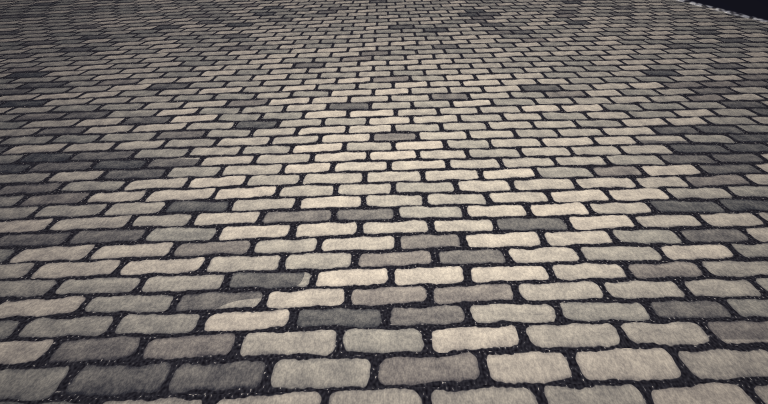
Write a Shadertoy shader that draws this texture.

```glsl
// Worn cobblestone road in perspective, lit along the middle, with dark joints.

float hash(vec2 p) {
    vec3 q = fract(p.xyx * vec3(0.1031, 0.1030, 0.0973));
    q += dot(q, q.yzx + 33.33);
    return fract((q.x + q.y) * q.z);
}

float gradientDot(vec2 cell, vec2 offset) {
    float angle = 6.2832 * hash(cell);
    return dot(vec2(cos(angle), sin(angle)), offset);
}

float gradientNoise(vec2 p) {
    vec2 i = floor(p), f = fract(p);
    vec2 s = f * f * f * (f * (f * 6.0 - 15.0) + 10.0);
    vec2 e = vec2(1.0, 0.0);
    return mix(mix(gradientDot(i, f), gradientDot(i + e, f - e), s.x),
               mix(gradientDot(i + e.yx, f - e.yx), gradientDot(i + 1.0, f - 1.0), s.x), s.y);
}

float blob(vec2 p, vec2 centre, vec2 radius) {
    vec2 d = (p - centre) / radius;
    return exp(-dot(d, d));
}

float roundedBox(vec2 p, vec2 halfSize, float radius) {
    vec2 d = abs(p) - halfSize + radius;
    return length(max(d, 0.0)) + min(max(d.x, d.y), 0.0) - radius;
}

// Joints of the running bond are shifted a little, stone by stone.
float jointAt(float i, float row) {
    return i + 0.14 * (hash(vec2(i + 90.0, row)) - 0.5);
}

// Likelihood of a dark stone: a low base and several patches.
float darkChanceAt(vec2 p) {
    return 0.09 + 1.0 * blob(p, vec2(0.02, 0.73), vec2(0.25, 0.032))
        + 0.8 * blob(p, vec2(-0.10, 0.79), vec2(0.10, 0.03))
        + 0.8 * blob(p, vec2(0.04, 0.66), vec2(0.10, 0.04))
        + 0.9 * blob(p, vec2(-0.54, 0.84), vec2(0.18, 0.06))
        + 0.9 * blob(p, vec2(-0.78, 0.92), vec2(0.25, 0.06))
        + 1.0 * blob(p, vec2(0.03, 0.92), vec2(0.24, 0.035))
        + 0.7 * blob(p, vec2(0.86, 0.82), vec2(0.10, 0.04))
        + 0.7 * blob(p, vec2(0.80, 0.97), vec2(0.14, 0.04))
        + 0.45 * blob(p, vec2(-0.28, 0.56), vec2(0.20, 0.06))
        + 0.45 * blob(p, vec2(0.85, 0.40), vec2(0.20, 0.16))
        + 0.45 * blob(p, vec2(-0.85, 0.46), vec2(0.28, 0.16));
}

// p.x runs from the centre, p.y downwards from the top, in canvas heights.
vec3 road(vec2 p, float pixel) {
    // Perspective rows with a slight tilt, a crown and a dip in front
    float y = p.y + 0.028 * p.x - 0.006 * p.x * p.x;
    y -= 0.25 * max(y - 0.845, 0.0);
    y += 0.0025 * gradientNoise(p * vec2(5.0, 9.0)) * (0.4 + y);
    float depth = 28.26 / (y + 0.4455);
    float row = floor(depth + 0.5);
    float rowHeight = (y + 0.4455) * (y + 0.4455) / 28.26;
    float stoneWidth = 0.229 * (p.y + 0.1856);

    // Stones along the row
    float phase = 0.06 + 0.03 * (min(row, 28.0) - 24.0) + 0.5 * (1.0 - mod(row, 2.0));
    float u = p.x / stoneWidth - phase - 0.08 * (hash(vec2(row, 7.0)) - 0.5);
    float i = floor(u);
    if (u < jointAt(i, row)) i -= 1.0;
    else if (u >= jointAt(i + 1.0, row)) i += 1.0;
    float left = jointAt(i, row), right = jointAt(i + 1.0, row);
    vec2 id = vec2(i + 50.0, row);
    float tone = hash(id + 13.0), kind = hash(id + 71.0);

    // Uneven outline
    vec2 ground = vec2(u * 4.0, depth);
    vec2 local = vec2((u - 0.5 * (left + right)) * stoneWidth, (row - depth) * rowHeight);
    vec2 centre = p - local;
    local.y += local.x * 0.06 * (tone - 0.5);
    vec2 halfSize = vec2((0.5 * (right - left) - 0.043) * stoneWidth,
                         rowHeight * (0.39 + 0.05 * kind));
    float rough = gradientNoise(ground * vec2(0.9, 1.4) + id * 3.7);
    rough += 0.35 * gradientNoise(ground * 4.3);
    float d = roundedBox(local, halfSize, 0.28 * rowHeight) + 0.14 * rowHeight * rough;
    float stone = 1.0 - smoothstep(-0.6, 0.6, d / max(pixel, 0.035 * rowHeight));

    // Broad light, one value for each stone
    float light = 0.39 + 0.46 * blob(centre, vec2(0.14, 0.58), vec2(0.95, 0.5));
    light += 0.12 * blob(centre, vec2(0.08, 0.28), vec2(0.45, 0.2));
    light -= 0.10 * blob(centre, vec2(-0.95, 0.45), vec2(0.3, 0.3));
    light -= 0.07 * blob(centre, vec2(-0.8, 0.05), vec2(0.5, 0.15));
    float dark = step(kind, darkChanceAt(centre));

    // Stone face: worn edges, mottling and grain
    float shade = light + 0.22 * (tone - 0.4) - dark * (0.10 + 0.28 * light);
    shade += 0.18 * gradientNoise(ground * vec2(1.2, 2.2) + id);
    shade += 0.16 * gradientNoise(ground * 7.0);
    shade += 0.15 * gradientNoise(ground * 17.0);
    shade -= 0.15 * smoothstep(-0.14, 0.0, d / rowHeight);
    shade -= 0.12 * local.y / rowHeight;
    vec3 face = mix(vec3(0.18, 0.18, 0.21), vec3(0.87, 0.82, 0.74), clamp(shade, 0.0, 1.1));
    face.r += 0.016 * (tone - 0.4);

    // Joint: soil with pale flecks
    float soil = gradientNoise(ground * 9.0 + 40.0);
    vec3 joint = vec3(0.155, 0.15, 0.175) + 0.14 * soil;
    joint += vec3(0.42, 0.39, 0.33) * smoothstep(0.36, 0.52, soil);
    vec3 colour = mix(joint, face, stone);

    // Dark far corner behind a pale broken kerb line
    float kerb = p.y - 0.25 * (p.x - 0.733);
    colour = mix(vec3(0.09, 0.09, 0.13), colour, smoothstep(-0.006, 0.004, kerb));
    float broken = smoothstep(-0.25, 0.2, gradientNoise(p * vec2(70.0, 130.0)));
    colour += 0.4 * broken * (1.0 - smoothstep(0.002, 0.006, abs(kerb)));

    // Corner falloff
    vec2 edge = vec2(p.x / 0.95, (p.y - 0.58) / 0.6);
    return colour * (1.05 - 0.13 * dot(edge, edge));
}

void mainImage(out vec4 fragColor, in vec2 fragCoord) {
    float pixel = 1.0 / iResolution.y;
    vec3 sum = vec3(0.0);
    for (int k = 0; k < 4; k++) {
        vec2 c = fragCoord + vec2(k % 2, k / 2) * 0.5 - 0.25;
        sum += road(vec2(c.x - 0.5 * iResolution.x, iResolution.y - c.y) * pixel, pixel);
    }
    fragColor = vec4(clamp(sum / 4.0, 0.0, 1.0), 1.0);
}
```
